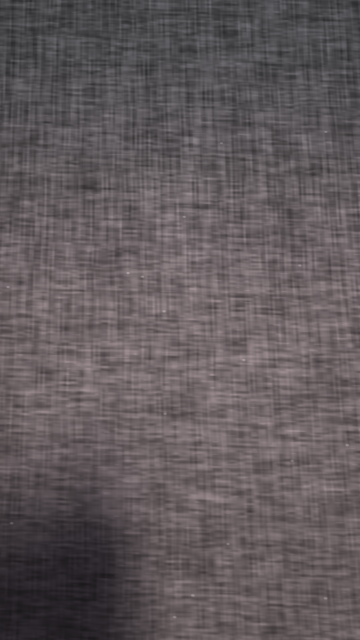
Write a Shadertoy shader that draws this texture.

```glsl
float hash(vec2 cell) {
    vec3 h = fract(cell.xyx * vec3(0.1031, 0.1030, 0.0973));
    h += dot(h, h.yzx + 33.33);
    return fract((h.x + h.y) * h.z);
}

// Smooth value noise centred on zero
float noise(vec2 p) {
    vec2 cell = floor(p);
    vec2 f = fract(p);
    f = f * f * (3.0 - 2.0 * f);
    float low = mix(hash(cell), hash(cell + vec2(1, 0)), f.x);
    float high = mix(hash(cell + vec2(0, 1)), hash(cell + vec2(1, 1)), f.x);
    return mix(low, high, f.y) - 0.5;
}

// Crossed threads: noise stretched along each direction
float weave(vec2 p) {
    vec2 q = p + 0.004 * vec2(noise(p * 9.0), noise(p * 8.0 + 40.0));
    float across = 0.30 * noise(q * vec2(15.0, 135.0) + 11.0)
                 + 0.14 * noise(q * vec2(8.0, 75.0) + 73.0)
                 + 0.26 * noise(q * vec2(42.0, 140.0) + 31.0);
    float along = 0.24 * noise(q * vec2(135.0, 13.0) + 57.0)
                + 0.13 * noise(q * vec2(75.0, 7.0) + 97.0);
    float patches = 0.10 * noise(q * vec2(12.0, 26.0) + 19.0);
    return across + along * mix(0.75, 1.25, smoothstep(0.5, 1.5, p.y - 2.0)) + patches;
}

// Short raised slubs that catch the light
float slubs(vec2 p) {
    float ridge = noise(p * vec2(34.0, 105.0) + 131.0);
    return smoothstep(0.22, 0.46, ridge);
}

// Rare bright dust specks, one candidate per cell
float specks(vec2 p) {
    vec2 grid = p * 16.0;
    vec2 cell = floor(grid);
    vec2 centre = 0.2 + 0.6 * vec2(hash(cell + 5.0), hash(cell + 9.0));
    float spot = 1.0 - smoothstep(0.02, 0.09, length((fract(grid) - centre) * vec2(0.7, 1.0)));
    return spot * step(0.98, hash(cell + 23.0));
}

// Broad lighting: cool far end, warm middle, soft shadow at lower left
vec3 lighting(vec2 uv) {
    vec3 nearTone = vec3(0.400, 0.360, 0.365);
    vec3 warmTone = vec3(0.452, 0.408, 0.418);
    vec3 coolTone = vec3(0.300, 0.300, 0.313);
    vec3 tone = mix(nearTone, warmTone, smoothstep(0.0, 0.45, uv.y));
    tone = mix(tone, coolTone, smoothstep(0.48, 1.02, uv.y));

    vec2 offset = (uv - vec2(0.55, 0.45)) * vec2(0.9, 0.75);
    tone *= 1.03 - 0.40 * dot(offset, offset);

    float drift = 0.05 * noise(uv * vec2(5.0, 9.0) + 3.0);
    float edge = 1.0 - smoothstep(0.24, 0.50, uv.x + drift);
    float top = 1.0 - smoothstep(0.10, 0.40, uv.y + drift + 0.25 * abs(uv.x - 0.25));
    float shadow = edge * top;
    return tone * mix(vec3(1.0), vec3(0.40, 0.40, 0.45), shadow);
}

void mainImage(out vec4 fragColor, in vec2 fragCoord) {
    vec2 uv = fragCoord / iResolution.xy;
    vec2 p = fragCoord / iResolution.x;

    // Cloth recedes towards the top, with a slight tilt
    vec2 cloth = vec2((p.x - 0.5) * (1.0 + 0.14 * p.y), p.y * (1.0 + 0.07 * p.y));
    cloth += vec2(0.025 * p.y, 0.03 * p.x) + 2.0;

    vec3 color = lighting(uv);
    color *= 1.0 + weave(cloth) + 0.11 * slubs(cloth);
    color += 0.14 * specks(cloth);
    fragColor = vec4(color, 1.0);
}
```
